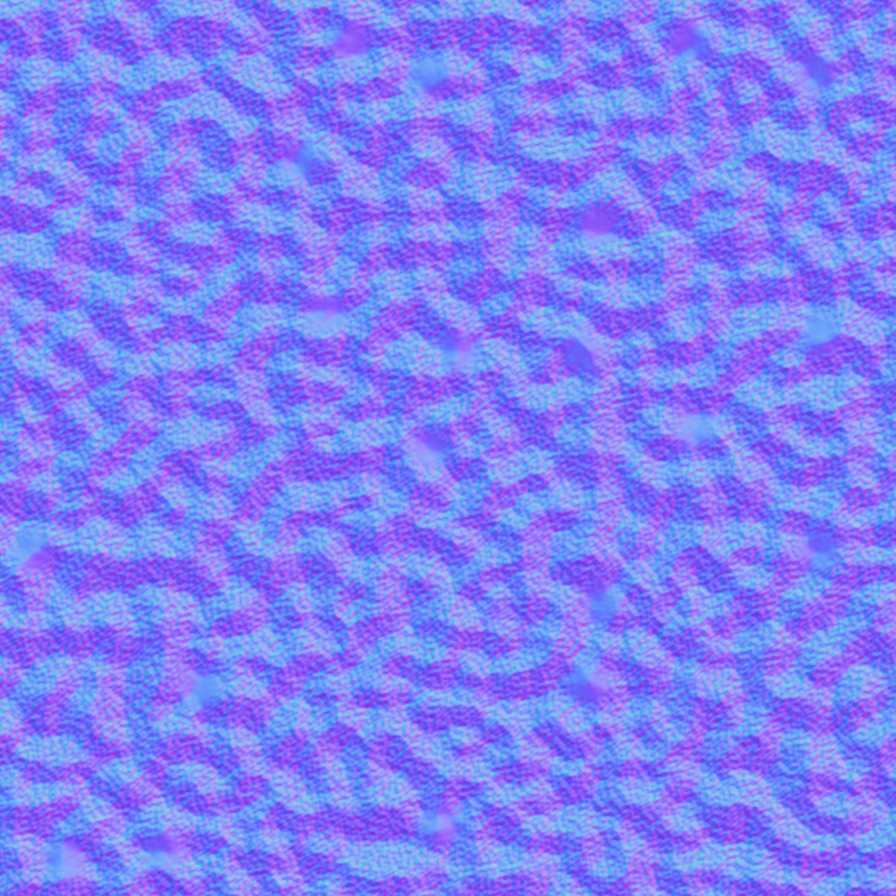
A three.js fragment shader for this texture map:

```glsl
// Tangent-space normal map of a lumpy surface covered in fine diagonal grain.
varying vec2 vUv;

const float LUMP_CELLS = 25.0;                  // lumps across the canvas
const float DETAIL_CELLS = 57.0;                // smaller bumps on the lumps
const float DETAIL_SHARE = 0.3;
const vec2 LUMP_TILT = vec2(0.26, 0.40);        // steeper up than across
const float LUMP_ROUNDING = 0.22;               // lower gives flatter facets
const vec2 GRAIN_CELLS = vec2(140.0, 205.0);    // along and across the diagonal
const vec2 COARSE_GRAIN_CELLS = vec2(70.0, 115.0);
const float GRAIN_TILT = 0.33;
const float COARSE_GRAIN_TILT = 0.13;
const float WORN_CELLS = 7.0;                   // grid of smooth worn spots
const float WORN_CHANCE = 0.45;
const float WORN_RADIUS = 0.24;                 // in worn cells
const float WORN_AMOUNT = 0.85;
const float TAU = 6.2831853;

float hash(vec2 p) {
  return fract(sin(dot(p, vec2(127.1, 311.7))) * 43758.5453);
}

// Lattice gradient in one of eight compass directions.
float cornerRamp(vec2 cell, vec2 offset) {
  float angle = floor(hash(cell) * 8.0) * TAU / 8.0;
  return dot(vec2(cos(angle), sin(angle)), offset);
}

float gradientNoise(vec2 p) {
  vec2 cell = floor(p);
  vec2 f = p - cell;
  vec2 w = f * f * f * (f * (f * 6.0 - 15.0) + 10.0);
  vec2 e = vec2(1.0, 0.0);
  float low = mix(cornerRamp(cell, f), cornerRamp(cell + e.xy, f - e.xy), w.x);
  float high = mix(cornerRamp(cell + e.yx, f - e.yx),
                   cornerRamp(cell + e.xx, f - e.xx), w.x);
  return mix(low, high, w.y);
}

// Central difference of the noise, per noise cell.
vec2 noiseSlope(vec2 p) {
  vec2 e = vec2(0.12, 0.0);
  return vec2(gradientNoise(p + e.xy) - gradientNoise(p - e.xy),
              gradientNoise(p + e.yx) - gradientNoise(p - e.yx)) / (2.0 * e.x);
}

// Lumps whose slopes level off into facets.
vec2 lumpSlope(vec2 p) {
  vec2 s = noiseSlope(p * LUMP_CELLS)
         + DETAIL_SHARE * noiseSlope(p * DETAIL_CELLS + 31.7);
  return LUMP_TILT * s / sqrt(LUMP_ROUNDING + dot(s, s));
}

// Grain stretched along the rising diagonal, turned back to canvas axes.
vec2 grainSlope(vec2 p) {
  vec2 q = vec2(p.x + p.y, p.x - p.y) * 0.70711;
  vec2 s = GRAIN_TILT * noiseSlope(q * GRAIN_CELLS + 13.3)
         * GRAIN_CELLS / GRAIN_CELLS.y;
  s += COARSE_GRAIN_TILT * noiseSlope(q * COARSE_GRAIN_CELLS + 71.9)
     * COARSE_GRAIN_CELLS / COARSE_GRAIN_CELLS.y;
  return vec2(s.x + s.y, s.x - s.y) * 0.70711;
}

// Soft scattered spots where the grain is rubbed away.
float wornMask(vec2 p) {
  vec2 g = p * WORN_CELLS;
  vec2 cell = floor(g);
  vec2 jitter = vec2(hash(cell + 5.3), hash(cell + 9.1));
  vec2 center = mix(vec2(WORN_RADIUS), vec2(1.0 - WORN_RADIUS), jitter);
  float present = step(hash(cell + 17.7), WORN_CHANCE);
  float spot = 1.0 - smoothstep(0.25, 1.0, length(g - cell - center) / WORN_RADIUS);
  return present * spot * WORN_AMOUNT;
}

void main() {
  vec2 slope = lumpSlope(vUv) + grainSlope(vUv) * (1.0 - wornMask(vUv));
  vec3 normal = normalize(vec3(-slope, 1.0));
  gl_FragColor = vec4(normal * 0.5 + 0.5, 1.0);
}
```
